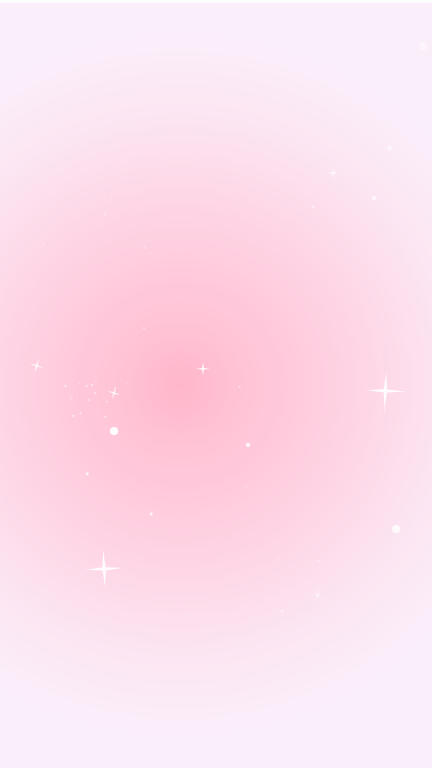
This background is drawn by a WebGL 2 fragment shader. Its source:

```glsl
#version 300 es
precision highp float;

uniform vec2 u_resolution;
out vec4 fragColor;

// Two pseudo-random values from one seed
vec2 hash2(float seed) {
    vec3 v = fract(seed * vec3(0.1031, 0.1030, 0.0973));
    v += dot(v, v.yzx + 33.33);
    return fract((v.xx + v.yz) * v.zy);
}

// Anti-aliased coverage of a signed distance
float cover(float dist) {
    return clamp(0.5 - dist * u_resolution.x, 0.0, 1.0);
}

float dotMask(vec2 p, float radius) {
    return cover(length(p) - radius);
}

// Four-pointed sparkle with tapering arms
float sparkle(vec2 p, float arm, float tilt) {
    float c = cos(tilt), s = sin(tilt);
    vec2 q = abs(mat2(c, s, -s, c) * p);
    vec2 taper = (0.0014 + 0.065 * arm) * (1.0 - q / arm);
    return cover(min(q.x - taper.y, q.y - taper.x));
}

// Rosy centre fading to pale lilac
vec3 glow(float r) {
    vec3 col = mix(vec3(1.0, 0.71, 0.79), vec3(1.0, 0.785, 0.855), smoothstep(-0.06, 0.25, r));
    col = mix(col, vec3(0.995, 0.845, 0.905), clamp((r - 0.23) / 0.22, 0.0, 1.0));
    col = mix(col, vec3(0.988, 0.900, 0.950), clamp((r - 0.45) / 0.18, 0.0, 1.0));
    return mix(col, vec3(0.982, 0.934, 0.982), smoothstep(0.60, 0.84, r));
}

void main() {
    // One unit is the canvas width
    vec2 p = gl_FragCoord.xy / u_resolution.x;
    vec3 col = glow(length(p - vec2(0.417, 0.887)));

    // Large and small sparkles
    float light = sparkle(p - vec2(0.892, 0.873), 0.043, 0.04);
    light = max(light, sparkle(p - vec2(0.241, 0.461), 0.042, -0.05));
    light = max(light, sparkle(p - vec2(0.470, 0.924), 0.015, 0.0));
    light = max(light, 0.8 * sparkle(p - vec2(0.771, 1.377), 0.013, 0.0));
    light = max(light, 0.9 * sparkle(p - vec2(0.085, 0.931), 0.015, 0.3));
    light = max(light, 0.9 * sparkle(p - vec2(0.264, 0.868), 0.014, 0.3));
    light = max(light, 0.7 * sparkle(p - vec2(0.736, 0.400), 0.011, 0.4));

    // Bright round beads
    light = max(light, dotMask(p - vec2(0.264, 0.780), 0.0095));
    light = max(light, 0.9 * dotMask(p - vec2(0.917, 0.553), 0.0095));
    light = max(light, 0.9 * dotMask(p - vec2(0.574, 0.748), 0.005));
    light = max(light, 0.6 * dotMask(p - vec2(0.980, 1.671), 0.009));
    light = max(light, 0.7 * dotMask(p - vec2(0.902, 1.435), 0.005));
    light = max(light, 0.8 * dotMask(p - vec2(0.866, 1.319), 0.0045));
    light = max(light, 0.8 * dotMask(p - vec2(0.350, 0.588), 0.0035));
    light = max(light, 0.8 * dotMask(p - vec2(0.202, 0.681), 0.0035));

    // Fine dust: a cluster on the left, then a sparse field
    for (int i = 0; i < 28; i++) {
        float seed = float(i) + 1.0;
        vec2 place = hash2(seed), look = hash2(seed + 57.0);
        vec2 spot = i < 12 ? vec2(0.15, 0.81) + place * vec2(0.17, 0.09)
                           : vec2(0.04, 0.30) + place * vec2(0.90, 1.05);
        light = max(light, mix(0.25, 0.7, look.x) * dotMask(p - spot, mix(0.0015, 0.003, look.y)));
    }
    col = mix(col, vec3(0.995, 0.985, 0.99), light);

    // Thin white band along the top edge
    float top = u_resolution.y / u_resolution.x - p.y;
    col = mix(col, vec3(1.0, 0.995, 1.0), cover(top - 0.006));

    fragColor = vec4(col, 1.0);
}
```
